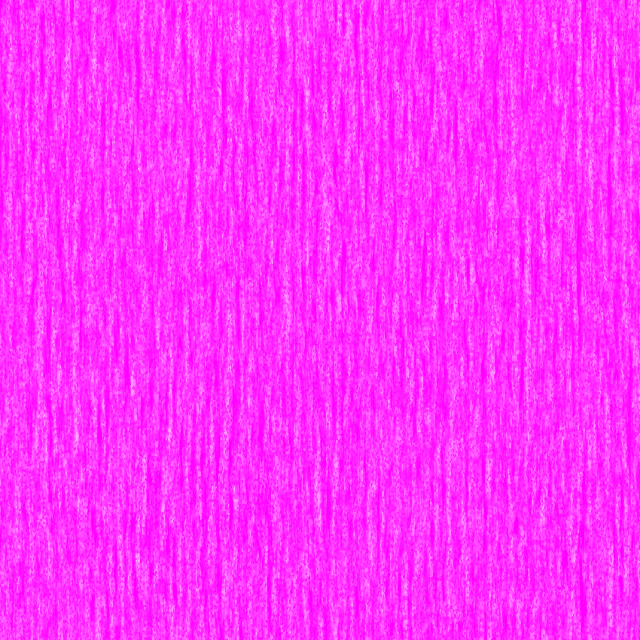
Reproduce this texture procedurally as a Shadertoy shader.

```glsl
// Magenta fibre texture: fine upright streaks with a light speckle.
// Layers of stretched, smoothed cellular noise are added to set the green
// channel; streaks are differences of neighbours, so the broad tone stays even.

// Cells across and up the canvas, for each layer
const vec2 LONG_CELLS   = vec2(165.0, 3.0);
const vec2 STREAK_CELLS = vec2(155.0, 13.0);
const vec2 FIBRE_CELLS  = vec2(300.0, 42.0);
const vec2 GRAIN_CELLS  = vec2(430.0, 250.0);

// Contrast of each layer
const float LONG_GAIN   = 0.11;
const float STREAK_GAIN = 0.16;
const float FIBRE_GAIN  = 0.24;
const float GRAIN_GAIN  = 0.27;
const float DRIFT_GAIN  = 0.008;

const float CELL_SHARPNESS = 9.0;
const float STREAK_SPACING = 1.2;
const float BEND = 0.0006;
const float MEAN_TONE = 0.205;
const vec3 DEEP_MAGENTA = vec3(1.0, 0.0, 1.0);
const vec3 WHITE = vec3(1.0);

vec3 hash3(vec2 p) {
    vec3 q = fract(p.xyx * vec3(0.1031, 0.1030, 0.0973));
    q += dot(q, q.yxz + 33.33);
    return fract((q.xxy + q.yzz) * q.zyx);
}

// Random tone per cell, blended by distance; about -0.5 to 0.5
float cellTone(vec2 p, float seed) {
    vec2 cell = floor(p);
    vec2 local = p - cell;
    float toneSum = 0.0;
    float weightSum = 0.0;
    for (int y = -1; y <= 1; y++) {
        for (int x = -1; x <= 1; x++) {
            vec2 offset = vec2(x, y);
            vec3 random = hash3(cell + offset + seed);
            vec2 toPoint = offset + random.xy - local;
            float weight = exp(-CELL_SHARPNESS * dot(toPoint, toPoint));
            toneSum += weight * random.z;
            weightSum += weight;
        }
    }
    return toneSum / weightSum - 0.5;
}

// Contrast between neighbouring fibres, without broad patches
float streakTone(vec2 p, float seed) {
    return cellTone(p, seed) - cellTone(p + vec2(STREAK_SPACING, 0.0), seed);
}

// Slow change of tone over the canvas
float drift(vec2 p) {
    return sin(p.x * 9.0 + 2.0 * sin(p.y * 5.0))
         + sin(p.y * 13.0 + 3.0 * sin(p.x * 4.0 + 1.0));
}

void mainImage(out vec4 fragColor, in vec2 fragCoord) {
    vec2 uv = fragCoord / iResolution.y;

    // Slight bend of the fibres
    vec2 bent = uv;
    bent.x += BEND * (sin(uv.y * 31.0 + uv.x * 17.0)
                    + 0.6 * sin(uv.y * 67.0 - uv.x * 43.0));

    // Streaks, from long to short
    float streaks = LONG_GAIN * streakTone(bent * LONG_CELLS, 11.0)
                  + STREAK_GAIN * streakTone(bent * STREAK_CELLS, 347.0)
                  + FIBRE_GAIN * cellTone(bent * FIBRE_CELLS, 719.0);

    // Speckle, stronger on the light streaks
    float speckle = GRAIN_GAIN * cellTone(uv * GRAIN_CELLS, 1301.0);
    speckle *= clamp(1.0 + 4.0 * streaks, 0.4, 1.7);

    float tone = MEAN_TONE + streaks + speckle + DRIFT_GAIN * drift(uv);
    fragColor = vec4(mix(DEEP_MAGENTA, WHITE, clamp(tone, 0.0, 1.0)), 1.0);
}
```
